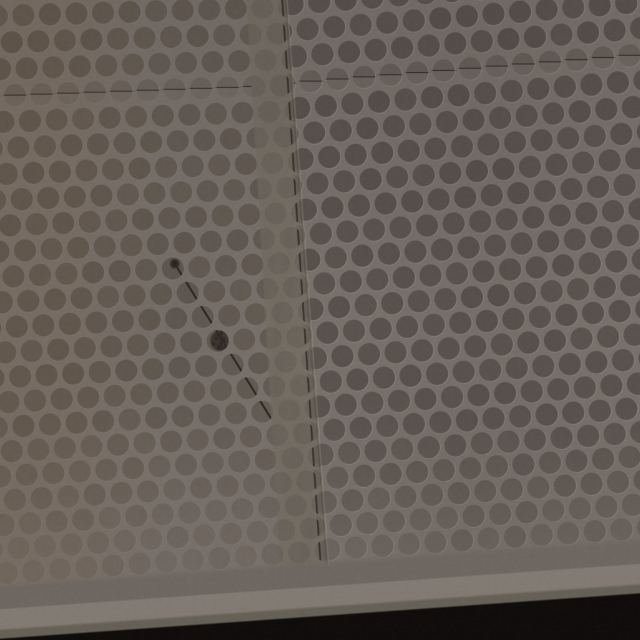
Give the GLSL for this texture, as a WebGL 2 fragment shader.

```glsl
#version 300 es
precision highp float;
// Two overlapping perforated metal sheets with a worn seam, a loose wire and a sill.
uniform vec2 u_resolution;
out vec4 fragColor;

const float PITCH = 0.0415;
const float HOLE_RADIUS = 0.0172;
const float LEAN = 0.066;
const vec3 PLATE = vec3(0.455, 0.425, 0.402);
const vec3 HOLE_WARM = vec3(0.375, 0.343, 0.312);
const vec3 HOLE_COOL = vec3(0.340, 0.310, 0.292);
const vec3 STRIP = vec3(0.445, 0.418, 0.382);
const vec3 SILL_LIGHT = vec3(0.510, 0.480, 0.450);
const vec3 SILL_SHADE = vec3(0.400, 0.380, 0.340);
const vec3 DARK = vec3(0.070, 0.050, 0.050);

float hash(vec2 p) {
    return fract(sin(dot(p, vec2(127.1, 311.7))) * 43758.5453);
}

float noise(vec2 p) {
    vec2 i = floor(p), f = fract(p);
    f = f * f * (3.0 - 2.0 * f);
    return mix(mix(hash(i), hash(i + vec2(1, 0)), f.x),
               mix(hash(i + vec2(0, 1)), hash(i + vec2(1, 1)), f.x), f.y);
}

// 1 where the distance is negative, with a soft edge
float fill(float d, float soft) {
    return 1.0 - smoothstep(-soft, soft, d);
}

float segment(vec2 p, vec2 a, vec2 b) {
    vec2 pa = p - a, ba = b - a;
    return length(pa - ba * clamp(dot(pa, ba) / dot(ba, ba), 0.0, 1.0));
}

// Staggered grid in mild perspective: xy = offset from hole centre, zw = column, row
vec4 lattice(vec2 p, vec2 origin, vec2 slopes) {
    float slope = mix(slopes.x, slopes.y, p.y);
    float t = p.y - origin.y;
    t += slope * (p.x - origin.x - LEAN * t);
    float n = t * (24.5 + 1.7 * t);
    float row = floor(n + 0.5);
    float x = p.x - origin.x - 0.0026 * row - 0.5 * PITCH * mod(row, 2.0);
    float column = floor(x / PITCH + 0.5);
    float dx = x - column * PITCH;
    float dy = (n - row) / (24.5 + 3.4 * t) - slope * dx;
    return vec4(dx, dy, column, row);
}

// Hole coverage, stopping after the last row
float holeMask(vec4 cell, float lastRow, float soft) {
    return fill(length(cell.xy) - HOLE_RADIUS, soft) * step(cell.w, lastRow + 0.5);
}

// Sheet colour with rims, hole variation and a lapped joint along one row
vec3 sheet(vec4 cell, float mask, vec3 plate, vec3 hole, float jointRow, float rim, float soft) {
    float edge = fill(abs(length(cell.xy) - HOLE_RADIUS - 0.001) - 0.0008, soft);
    float lit = smoothstep(-0.3, 1.0, dot(normalize(cell.xy + 1e-5), vec2(0.8, 0.6)));
    vec3 col = plate + rim * edge * lit;
    float joint = 1.0 - step(0.5, abs(cell.w - jointRow));
    float depth = mix(1.0, cell.y > 0.0 ? 0.35 : 0.6, joint);
    hole *= 0.98 + 0.04 * hash(cell.zw + jointRow);
    col = mix(col, hole, mask * depth);
    float crack = joint * fill(abs(cell.y) - 0.0008, soft);
    return mix(col, DARK, crack * mix(0.15, 0.6, mask));
}

void main() {
    vec2 p = gl_FragCoord.xy / u_resolution;
    p.y = 1.0 - p.y;
    float soft = max(0.0011, 0.8 / min(u_resolution.x, u_resolution.y));

    // Both sheets
    vec4 leftCell = lattice(p, vec2(0.0469, 0.1888), vec2(0.03, 0.075));
    vec4 rightCell = lattice(p, vec2(0.4805, 0.0456), vec2(0.082, 0.065));
    float leftHole = holeMask(leftCell, 18.0, soft);
    float rightHole = holeMask(rightCell, 21.0, soft);
    float fade = 0.6 * smoothstep(0.58, 0.92, p.y);
    vec3 leftCol = sheet(leftCell, leftHole, PLATE, mix(HOLE_WARM, PLATE, fade), -1.0, 0.015, soft);
    vec3 rightCol = sheet(rightCell, rightHole, PLATE, mix(HOLE_COOL, PLATE, fade), 2.0, 0.05, soft);

    // Loose wire and knots, seen through the left holes
    vec2 wireTop = vec2(0.273, 0.412), knot = vec2(0.345, 0.532), wireEnd = vec2(0.436, 0.674);
    float wire = fill(segment(p, wireTop, wireEnd) - 0.0016, soft);
    wire = max(wire, fill(length(p - wireTop) - 0.007, 0.003));
    wire = max(wire, fill(length(p - wireEnd) - 0.005, 0.003) * 0.6);
    float grime = fill(length(p - knot) - 0.016, 0.003) * (0.6 + 0.4 * noise(p * 240.0));
    leftCol = mix(leftCol, DARK, max(wire * 0.65, grime * 0.7) * leftHole);

    // Overlap strip with ghosted holes and dark slits
    float stripStart = p.x - 0.385 - 0.06 * p.y;
    float slitLine = p.x - 0.441 - 0.068 * p.y;
    float seam = p.x - 0.449 - 0.073 * p.y;
    vec3 strip = STRIP * (1.0 - 0.08 * leftHole - 0.03 * noise(p * vec2(60.0, 12.0)));
    strip = mix(strip, HOLE_WARM, rightHole * 0.65 * smoothstep(-0.004, 0.004, slitLine));
    strip = mix(strip, DARK, 0.55 * leftHole * fill(abs(slitLine) - 0.0014, soft));
    vec3 col = mix(strip, leftCol, fill(stripStart, 0.002));
    col = mix(rightCol, col, fill(seam, soft));
    col += 0.06 * fill(abs(seam) - 0.0009, soft);
    col -= 0.04 * fill(abs(seam + 0.003) - 0.001, soft);

    // Uneven light over the sheets
    col *= 0.985 + 0.05 * (noise(p * 4.0) - 0.5) + 0.03 * smoothstep(0.0, 0.6, p.y);
    col += vec3(0.012, 0.0, -0.012) * (1.0 - smoothstep(0.0, 0.3, p.x));

    // Plain border, sill and the dark gap below it
    float drop = p.y + 0.071 * p.x;
    col = mix(col, PLATE * 0.95, smoothstep(0.908, 0.922, drop));
    col = mix(SILL_LIGHT, col, fill(drop - 0.952, 0.002));
    col = mix(SILL_SHADE, col, fill(drop - 0.984, 0.003));
    col = mix(DARK, col, fill(drop - 0.998, 0.002));

    // Fine grain
    col += 0.012 * (noise(p * 300.0) - 0.5);
    fragColor = vec4(col, 1.0);
}
```
